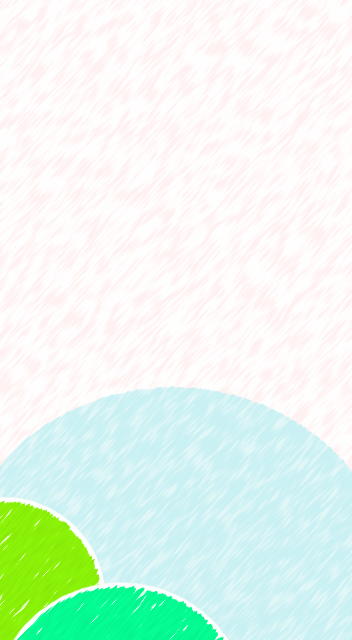
Reproduce this background procedurally as a Shadertoy shader.

```glsl
#define PAPER vec3(1.0, 0.998, 0.996)
#define BLUSH vec3(1.0, 0.935, 0.935)
#define SKY vec3(0.79, 0.943, 0.953)
#define SKY_PALE vec3(0.89, 0.968, 0.97)
#define LIME vec3(0.54, 0.94, 0.03)
#define MINT vec3(0.02, 0.98, 0.57)
#define STROKE_ANGLE 0.84
#define STROKE_SCALE vec2(32.0, 210.0)
#define RIM_WIDTH 0.007
#define EDGE_ROUGHNESS 0.005

vec2 gradientAt(vec2 cell) {
    vec3 q = fract(vec3(cell.xyx) * vec3(0.1031, 0.1030, 0.0973));
    q += dot(q, q.yzx + 33.33);
    float angle = 6.2832 * fract((q.x + q.y) * q.z);
    return vec2(cos(angle), sin(angle));
}

float gradientNoise(vec2 p) {
    vec2 i = floor(p), f = fract(p);
    vec2 u = f * f * f * (f * (f * 6.0 - 15.0) + 10.0);
    vec2 e = vec2(1.0, 0.0);
    float bottom = mix(dot(gradientAt(i), f),
                       dot(gradientAt(i + e.xy), f - e.xy), u.x);
    float top = mix(dot(gradientAt(i + e.yx), f - e.yx),
                    dot(gradientAt(i + e.xx), f - e.xx), u.x);
    return mix(bottom, top, u.y);
}

float circle(vec2 p, vec2 center, float radius) {
    return length(p - center) - radius;
}

float coverage(float distance) {
    float blur = 1.0 / iResolution.y;
    return 1.0 - smoothstep(-blur, blur, distance);
}

// Solid crayon hill with a paper rim and bare flecks between strokes
vec3 crayonHill(vec3 below, vec3 pigment, float d, float grain, float flecks) {
    vec3 color = mix(below, PAPER, coverage(d - RIM_WIDTH + 0.25 * EDGE_ROUGHNESS * grain));
    vec3 fill = mix(pigment * (1.0 + 0.05 * grain), PAPER, flecks);
    return mix(color, fill, coverage(d + EDGE_ROUGHNESS * grain));
}

void mainImage(out vec4 fragColor, in vec2 fragCoord) {
    vec2 p = fragCoord / iResolution.y;

    // Noise stretched along the hatching direction
    float c = cos(STROKE_ANGLE), s = sin(STROKE_ANGLE);
    vec2 hatch = vec2(c * p.x + s * p.y, c * p.y - s * p.x) + 3.0;
    float stroke = gradientNoise(hatch * STROKE_SCALE);
    float fine = gradientNoise(hatch * STROKE_SCALE * vec2(1.3, 1.9) + 17.0);
    float patches = gradientNoise(hatch * vec2(28.0, 65.0) + 41.0);
    float grain = stroke + 0.6 * fine;

    // Blush hatching on paper
    float hatching = smoothstep(-0.35, 0.6, grain + 0.9 * patches);
    vec3 color = mix(PAPER, BLUSH, 0.85 * hatching);

    // Pale dome
    float dome = circle(p, vec2(0.271, 0.030), 0.365);
    vec3 domeFill = mix(SKY, SKY_PALE, smoothstep(-0.3, 0.7, grain - 0.7 * patches));
    color = mix(color, domeFill, coverage(dome + 0.003 * grain));

    // Foreground hills
    float flecks = smoothstep(0.48, 0.68, grain + 0.6 * patches);
    float limeHill = circle(p, vec2(0.0065, 0.065), 0.151);
    float mintHill = circle(p, vec2(0.189, -0.113), 0.1956);
    color = crayonHill(color, LIME, limeHill, grain, 0.75 * flecks);
    color = crayonHill(color, MINT, mintHill, grain, 0.85 * flecks);

    fragColor = vec4(clamp(color, 0.0, 1.0), 1.0);
}
```
